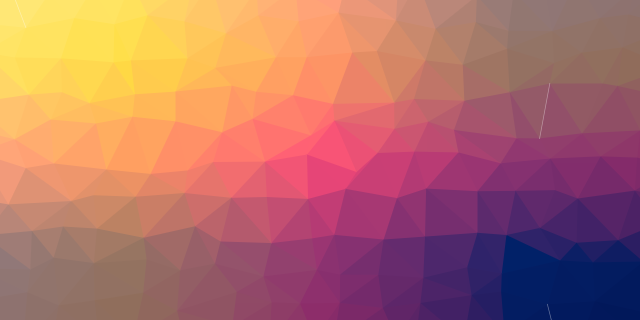
Reproduce this background procedurally as a WebGL 1 fragment shader.

```glsl
precision highp float;
// Low-poly mesh of flat triangles over a diagonal blend from yellow through pink to navy.

uniform vec2 u_resolution;

#define CELL vec2(0.127, 0.109)        // mesh spacing, in canvas heights
#define JITTER 0.66                    // vertex scatter, in cells
#define SEAM_CHANCE 0.035              // share of cells with a pale hairline
#define SEAM_STRENGTH 0.28
#define STOP 0.20                      // inset of the yellow and navy stops
#define PALE vec3(1.00, 0.91, 0.48)
#define YELLOW vec3(1.00, 0.87, 0.25)
#define PINK vec3(1.00, 0.29, 0.47)
#define NAVY vec3(0.00, 0.13, 0.41)
#define DEEP_NAVY vec3(0.00, 0.09, 0.35)

const mat3 RGB_TO_XYZ = mat3(0.4124, 0.2126, 0.0193,
                             0.3576, 0.7152, 0.1192,
                             0.1805, 0.0722, 0.9505);
const mat3 XYZ_TO_RGB = mat3(3.2406, -0.9689, 0.0557,
                             -1.5372, 1.8758, -0.2040,
                             -0.4986, 0.0415, 1.0570);

vec2 hash2(vec2 p) {
    vec3 q = fract(p.xyx * vec3(0.1031, 0.1030, 0.0973));
    q += dot(q, q.yzx + 33.33);
    return fract((q.xx + q.yz) * q.zy);
}

// Perceptual space: cube roots of XYZ, which blends like Lab
vec3 toPerceptual(vec3 rgb) {
    return pow(RGB_TO_XYZ * pow(rgb, vec3(2.2)), vec3(1.0 / 3.0));
}

vec3 toRgb(vec3 c) {
    return pow(clamp(XYZ_TO_RGB * (c * c * c), 0.0, 1.0), vec3(1.0 / 2.2));
}

float ramp(float from, float to, float t) {
    return clamp((t - from) / (to - from), 0.0, 1.0);
}

vec3 palette(float t) {
    vec3 c = mix(toPerceptual(PALE), toPerceptual(YELLOW), ramp(0.0, STOP, t));
    c = mix(c, toPerceptual(PINK), ramp(STOP, 0.5, t));
    c = mix(c, toPerceptual(NAVY), ramp(0.5, 1.0 - STOP, t));
    return mix(c, toPerceptual(DEEP_NAVY), ramp(1.0 - STOP, 1.0, t));
}

// The same palette runs rightward and downward; the two are averaged
vec3 background(vec2 p) {
    float across = p.x * u_resolution.y / u_resolution.x;
    return toRgb(0.5 * (palette(across) + palette(1.0 - p.y)));
}

vec2 vertex(vec2 id) {
    return (id + 0.5 + JITTER * (hash2(id + 17.0) - 0.5)) * CELL;
}

// Signed distance to the line a-b, positive on its left
float leftOf(vec2 p, vec2 a, vec2 b) {
    vec2 e = normalize(b - a);
    return e.x * (p.y - a.y) - e.y * (p.x - a.x);
}

float segmentDistance(vec2 p, vec2 a, vec2 b) {
    vec2 e = b - a;
    float t = clamp(dot(p - a, e) / dot(e, e), 0.0, 1.0);
    return length(p - a - e * t);
}

// Flat colour weighted by antialiased coverage, for a counterclockwise triangle
vec4 facet(vec2 p, vec2 a, vec2 b, vec2 c, float pixel) {
    float inside = min(leftOf(p, a, b), min(leftOf(p, b, c), leftOf(p, c, a)));
    float cover = clamp(0.5 + inside / pixel, 0.0, 1.0) + 0.0001;
    return vec4(background((a + b + c) / 3.0), 1.0) * cover;
}

void main() {
    float pixel = 1.0 / u_resolution.y;
    vec2 p = gl_FragCoord.xy * pixel;
    vec2 home = floor(p / CELL - 0.5);
    vec4 sum = vec4(0.0);
    float seam = 0.0;

    for (int j = -1; j <= 1; j++) {
        for (int i = -1; i <= 1; i++) {
            vec2 id = home + vec2(float(i), float(j));
            vec2 a = vertex(id);
            vec2 b = vertex(id + vec2(1.0, 0.0));
            vec2 c = vertex(id + vec2(1.0, 1.0));
            vec2 d = vertex(id + vec2(0.0, 1.0));

            // Split each quad along its shorter diagonal
            if (distance(a, c) < distance(b, d)) {
                sum += facet(p, a, b, c, pixel) + facet(p, a, c, d, pixel);
            } else {
                sum += facet(p, a, b, d, pixel) + facet(p, b, c, d, pixel);
            }

            // Rare pale hairline along the left side of a cell
            float line = 1.0 - smoothstep(0.0, 0.003, segmentDistance(p, a, d));
            seam = max(seam, line * step(hash2(id + 71.0).x, SEAM_CHANCE));
        }
    }

    vec3 color = sum.rgb / sum.a;
    gl_FragColor = vec4(mix(color, vec3(1.0), seam * SEAM_STRENGTH), 1.0);
}
```
